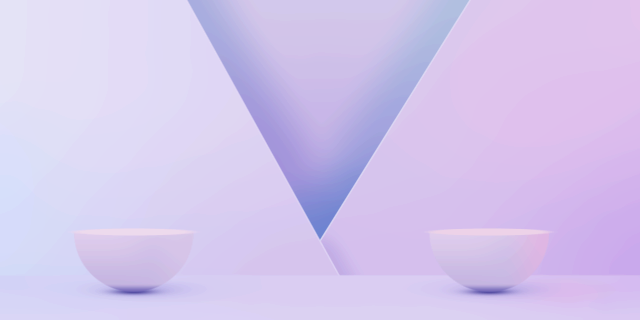
This background is drawn by a WebGL 2 fragment shader. Its source:

```glsl
#version 300 es
precision highp float;
// Pastel studio set: two wall panels around a deep V opening, with two half-sphere bowls on a floor.
uniform vec2 u_resolution;
out vec4 outColor;

#define APEX vec2(1.0, 0.247)
#define FLOOR_Y 0.14
#define BOWL_RADIUS 0.187
#define BOWL_RIM_Y 0.275
#define BOWL_LEFT_X 0.418
#define BOWL_SPACING 1.111
#define RIM_HEIGHT 0.011
#define TONE_STEPS 56.0
#define TONE_AMOUNT 0.65
#define WARP 0.012

float hash(vec2 p) {
    return fract(sin(dot(p, vec2(127.1, 311.7))) * 43758.5);
}

float noise(vec2 p) {
    vec2 i = floor(p), f = fract(p);
    f = f * f * (3.0 - 2.0 * f);
    return mix(mix(hash(i), hash(i + vec2(1, 0)), f.x),
               mix(hash(i + vec2(0, 1)), hash(i + vec2(1, 1)), f.x), f.y);
}

// Soft elliptical glow
float glow(vec2 p, vec2 center, vec2 size) {
    vec2 q = (p - center) / size;
    return exp(-dot(q, q));
}

// 1 below the edge, 0 above it
float fall(float a, float b, float x) {
    return 1.0 - smoothstep(a, b, x);
}

vec3 leftWall(vec2 p) {
    vec3 top = mix(vec3(0.90, 0.89, 0.97), vec3(0.865, 0.82, 0.95), p.x);
    vec3 bottom = mix(vec3(0.82, 0.84, 0.97), vec3(0.83, 0.76, 0.93), smoothstep(0.0, 0.95, p.x));
    vec3 c = mix(bottom, top, smoothstep(0.0, 0.75, p.y));
    return mix(c, vec3(0.83, 0.87, 0.98), 0.6 * glow(p, vec2(0.0, 0.4), vec2(0.18, 0.27)));
}

vec3 rightWall(vec2 p, float seam) {
    float u = p.x - 1.0;
    vec3 top = mix(vec3(0.84, 0.80, 0.93), vec3(0.885, 0.77, 0.932), u);
    vec3 bottom = mix(vec3(0.83, 0.745, 0.93), vec3(0.79, 0.66, 0.92), smoothstep(0.35, 1.05, u));
    vec3 c = mix(bottom, top, smoothstep(0.1, 0.9, p.y + 0.12 * (0.5 - u)));
    c = mix(c, vec3(0.885, 0.755, 0.93), 0.75 * glow(p, vec2(1.70, 0.68), vec2(0.36, 0.24)));
    // Shade cast by the front panel
    return mix(c, vec3(0.74, 0.66, 0.89), 0.8 * fall(0.0, 0.075, seam) * fall(0.2, 0.32, p.y));
}

vec3 opening(vec2 p, float dL, float dR) {
    vec3 c = mix(vec3(0.77, 0.70, 0.90), vec3(0.83, 0.78, 0.92), smoothstep(0.5, 1.0, p.y));
    float high = smoothstep(0.5, 1.0, p.y);
    vec3 leftShade = mix(vec3(0.635, 0.58, 0.855), vec3(0.66, 0.68, 0.87), high);
    vec3 rightShade = mix(vec3(0.63, 0.63, 0.865), vec3(0.69, 0.745, 0.88), high);
    c = mix(c, rightShade, fall(0.02, 0.20, dR));
    c = mix(c, leftShade, fall(0.01, 0.19, dL));
    float depth = fall(0.26, 0.52, p.y - 0.4 * (p.x - 1.0));
    return mix(c, vec3(0.43, 0.515, 0.815), depth);
}

vec3 ground(vec2 p) {
    vec3 c = mix(vec3(0.83, 0.83, 0.965), vec3(0.85, 0.80, 0.95), smoothstep(0.0, 1.0, p.x));
    c = mix(c, vec3(0.83, 0.74, 0.94), smoothstep(1.3, 2.0, p.x));
    c = mix(c, vec3(0.87, 0.84, 0.96), 0.5 * fall(0.0, 0.1, p.y));
    return mix(c, vec3(0.88, 0.73, 0.92), 0.7 * glow(p, vec2(1.76, 0.09), vec2(0.13, 0.04)));
}

// Bowl and its contact shadow; warm runs from 0 to 1 for the pink side light
vec3 addBowl(vec3 c, vec2 p, float warm, float px) {
    vec2 q = (p - vec2(BOWL_LEFT_X + BOWL_SPACING * warm, BOWL_RIM_Y)) / BOWL_RADIUS;
    float aa = px / BOWL_RADIUS;
    float onFloor = fall(FLOOR_Y - 0.03, FLOOR_Y, p.y);
    c = mix(c, vec3(0.68, 0.64, 0.89), 0.65 * onFloor * glow(q, vec2(0.15, -0.96), vec2(0.75, 0.13)));
    c = mix(c, vec3(0.28, 0.25, 0.60), 0.95 * glow(q, vec2(0.0, -1.0), vec2(0.33, 0.045)));

    vec3 body = mix(vec3(0.77, 0.71, 0.88), vec3(0.87, 0.80, 0.925), smoothstep(-0.95, 0.0, q.y));
    body = mix(body, vec3(0.79, 0.73, 0.90), 0.5 * glow(q, vec2(0.35, -0.45), vec2(0.4, 0.5)));
    vec3 side = mix(vec3(0.84, 0.77, 0.91), vec3(0.88, 0.69, 0.88), warm);
    body = mix(body, side, 0.75 * smoothstep(0.2, 0.95, q.x));
    body = mix(body, vec3(0.40, 0.36, 0.70), 0.85 * fall(-1.0, -0.86, q.y));
    float shell = fall(-aa, aa, length(q) - 1.0) * fall(-aa, aa, q.y);
    c = mix(c, body, shell);

    // Pale top disc
    float ratio = RIM_HEIGHT / BOWL_RADIUS;
    float disc = (length(q / vec2(1.0, ratio)) - 1.0) * ratio;
    vec3 rim = mix(vec3(0.93, 0.85, 0.93), vec3(0.93, 0.83, 0.91), warm);
    return mix(c, rim, fall(-0.6 * aa, 0.6 * aa, disc));
}

void main() {
    vec2 p = gl_FragCoord.xy / u_resolution.y;
    float px = 1.0 / u_resolution.y;
    float dL = dot(p - APEX, vec2(0.875, 0.484));
    float dR = dot(p - APEX, vec2(-0.849, 0.529));
    // Gently uneven tones; the outlines stay straight
    vec2 w = p + WARP * (vec2(noise(p * 18.0), noise(p * 18.0 + 40.0)) - 0.5);

    // Panels around the opening
    vec3 c = mix(rightWall(w, dL), opening(w, dL, dR), smoothstep(-0.7 * px, 0.7 * px, dR));
    float aboveApex = smoothstep(APEX.y - px, APEX.y + px, p.y);
    c = mix(c, vec3(0.88, 0.86, 0.96), 0.85 * aboveApex * fall(0.0, 1.5 * px, abs(dR)));
    c = mix(leftWall(w), c, smoothstep(-0.7 * px, 0.7 * px, dL));
    c = mix(c, vec3(0.90, 0.86, 0.97), 0.65 * fall(0.0, 1.5 * px, abs(dL)));

    // Floor, then the bowls
    c = mix(c, ground(w), fall(FLOOR_Y - px, FLOOR_Y + px, p.y));
    for (int i = 0; i < 2; i++) c = addBowl(c, p, float(i), px);

    // Fine tonal steps
    vec3 stepped = floor(c * TONE_STEPS + 0.5) / TONE_STEPS;
    outColor = vec4(mix(c, stepped, TONE_AMOUNT), 1.0);
}
```
